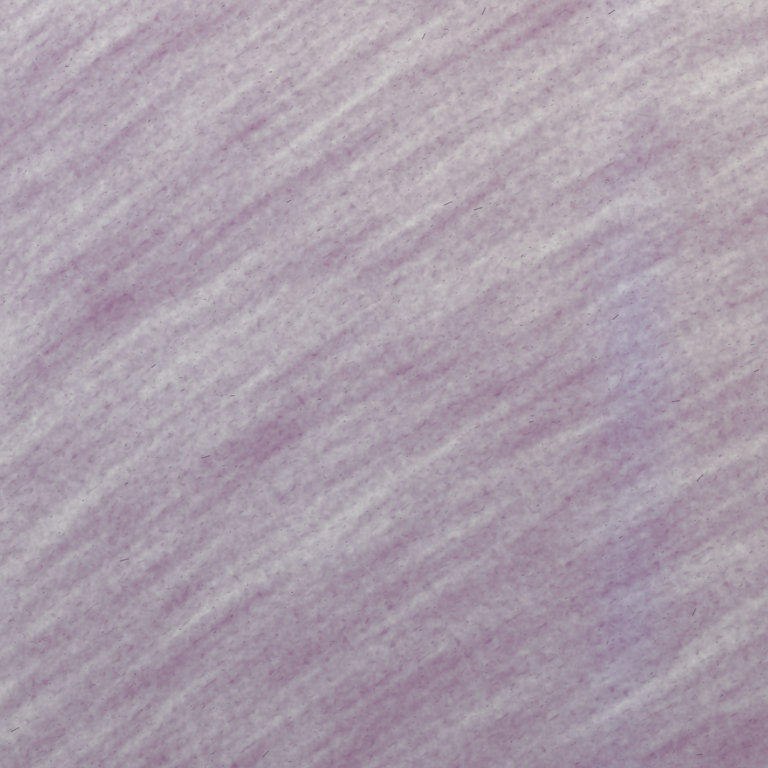
This texture is drawn by a WebGL 2 fragment shader. Its source:

```glsl
#version 300 es
precision highp float;

uniform vec2 u_resolution;
out vec4 fragColor;

// Pigment ramp, from bare paper to heavy crayon
const vec3 PAPER = vec3(0.764, 0.752, 0.766);
const vec3 TINTED = vec3(0.660, 0.618, 0.670);
const vec3 CRAYON = vec3(0.592, 0.474, 0.582);
const vec3 SPECK_COLOR = vec3(0.34, 0.22, 0.33);
const vec3 VIOLET_SHIFT = vec3(-0.018, -0.012, 0.036);
const vec3 WARM_SHIFT = vec3(0.012, 0.006, -0.016);

// Stroke direction: slope at the left edge and how it flattens to the right
const float STROKE_SLOPE = 0.82;
const float STROKE_BEND = 0.14;

// Frequencies along and across the strokes
const vec2 PATCH_FREQ = vec2(2.2, 5.5);
const vec2 BROAD_FREQ = vec2(3.4, 21.0);
const vec2 MEDIUM_FREQ = vec2(5.0, 43.0);
const vec2 FINE_FREQ = vec2(9.0, 84.0);
const vec2 DAB_FREQ = vec2(7.0, 19.0);
const vec2 TOOTH_FREQ = vec2(75.0, 115.0);
const vec2 PIT_FREQ = vec2(85.0, 150.0);

const float PATCH_AMOUNT = 0.20;
const float BROAD_AMOUNT = 0.34;
const float MEDIUM_AMOUNT = 0.34;
const float FINE_AMOUNT = 0.25;
const float DAB_AMOUNT = 0.22;
const float MOTTLE_AMOUNT = 0.16;
const float TOOTH_AMOUNT = 0.24;
const float PIT_AMOUNT = 0.24;
const float PIGMENT_SLOPE = 0.24;
const float LIGHT_SLOPE = 0.11;
const float GRAIN_CONTRAST = 0.038;

const int SPECK_LAYERS = 3;
const float TAU = 6.2831853;

float hash(vec2 cell, uint seed) {
    uvec2 q = uvec2(ivec2(cell)) * uvec2(1597u, 3812u) + uvec2(seed * 747u, seed * 2891u);
    uint h = (q.x ^ (q.y * 2654u)) * 277803737u + q.y * 1103515u;
    h = (h ^ (h >> 15u)) * 2246822519u;
    h = (h ^ (h >> 13u)) * 3266489917u;
    h ^= h >> 16u;
    return float(h >> 8u) / 16777216.0;
}

float cornerSlope(vec2 cell, vec2 offset, uint seed) {
    float angle = TAU * hash(cell, seed);
    return dot(vec2(cos(angle), sin(angle)), offset);
}

float gradientNoise(vec2 p, uint seed) {
    vec2 i = floor(p);
    vec2 f = p - i;
    vec2 w = f * f * f * (f * (f * 6.0 - 15.0) + 10.0);
    vec2 e = vec2(1.0, 0.0);
    float low = mix(cornerSlope(i, f, seed), cornerSlope(i + e.xy, f - e.xy, seed), w.x);
    float high = mix(cornerSlope(i + e.yx, f - e.yx, seed), cornerSlope(i + e.xx, f - e.xx, seed), w.x);
    return mix(low, high, w.y);
}

// Sparse short fibres, one candidate per cell, leaning near the strokes
float specks(vec2 p, float density, float chance, float halfLength, float radius, uint seed) {
    vec2 cell = floor(p * density);
    vec2 jitter = vec2(hash(cell, seed), hash(cell, seed + 1u));
    vec2 d = p - (cell + 0.3 + 0.4 * jitter) / density;
    float angle = 0.6 + 1.2 * (hash(cell, seed + 2u) - 0.5);
    vec2 dir = vec2(cos(angle), sin(angle));
    float reach = halfLength * hash(cell, seed + 3u);
    float dist = length(d - dir * clamp(dot(d, dir), -reach, reach));
    float soft = 0.8 / u_resolution.y;
    float present = step(hash(cell, seed + 4u), chance);
    return present * (1.0 - smoothstep(radius - soft, radius + soft, dist));
}

void main() {
    vec2 uv = gl_FragCoord.xy / u_resolution.y;

    // Gently bent stroke coordinates
    float across = 0.79 * (uv.y - STROKE_SLOPE * uv.x + STROKE_BEND * uv.x * uv.x);
    vec2 stroke = vec2(0.82 * uv.x + 0.57 * uv.y, across);
    stroke.y += 0.004 * gradientNoise(uv * 6.0, 3u);

    // Layered crayon strokes and a few heavier dabs
    float pigment = 0.47 + PIGMENT_SLOPE * (0.5 - uv.y);
    pigment += PATCH_AMOUNT * gradientNoise(stroke * PATCH_FREQ + 7.3, 11u);
    pigment += BROAD_AMOUNT * gradientNoise(stroke * BROAD_FREQ + 3.7, 12u);
    pigment += MEDIUM_AMOUNT * gradientNoise(stroke * MEDIUM_FREQ + 1.9, 13u);
    pigment += FINE_AMOUNT * gradientNoise(stroke * FINE_FREQ + 5.1, 14u);
    pigment += DAB_AMOUNT * smoothstep(0.22, 0.6, gradientNoise(stroke * DAB_FREQ + 2.3, 21u));
    pigment += MOTTLE_AMOUNT * gradientNoise(uv * 55.0, 15u);
    pigment -= 0.24 * exp(-10.0 * uv.x) * (1.0 - smoothstep(0.45, 0.75, uv.y));

    // Paper tooth and small pits catch the pigment
    float tooth = gradientNoise(stroke * TOOTH_FREQ, 16u) + 0.6 * gradientNoise(uv * 170.0, 17u);
    float pits = smoothstep(0.2, 0.55, gradientNoise(stroke * PIT_FREQ, 22u));
    pigment = clamp(pigment + TOOTH_AMOUNT * tooth + PIT_AMOUNT * pits, 0.0, 1.15);
    vec3 color = mix(PAPER, TINTED, min(pigment * 2.0, 1.0));
    color = mix(color, CRAYON, max(pigment * 2.0 - 1.0, 0.0));

    // Uneven light, soft violet band and warm upper corner
    color *= 1.0 + LIGHT_SLOPE * (uv.y - 0.5);
    float bandOffset = (uv.x - 0.82) / 0.05;
    color += VIOLET_SHIFT * exp(-bandOffset * bandOffset) * (0.5 + gradientNoise(uv * 4.0, 18u));
    color += WARM_SHIFT * smoothstep(0.7, 1.9, uv.x + uv.y);

    // Fine paper grain
    float grain = gradientNoise(uv * 235.0, 19u) + 0.6 * gradientNoise(uv * 140.0, 20u);
    color *= 1.0 + GRAIN_CONTRAST * grain;

    // Dark flecks: rare and long first, then frequent and faint
    for (int i = 0; i < SPECK_LAYERS; i++) {
        float k = float(i);
        float reach = 0.0055 / (1.0 + 2.5 * k);
        float mark = specks(uv, 28.0 + 42.0 * k, 0.03 + 0.04 * k, reach, 0.0007, 30u + uint(i) * 10u);
        color = mix(color, SPECK_COLOR, mark * 0.5 / (1.0 + 0.6 * k));
    }
    fragColor = vec4(clamp(color, 0.0, 1.0), 1.0);
}
```
